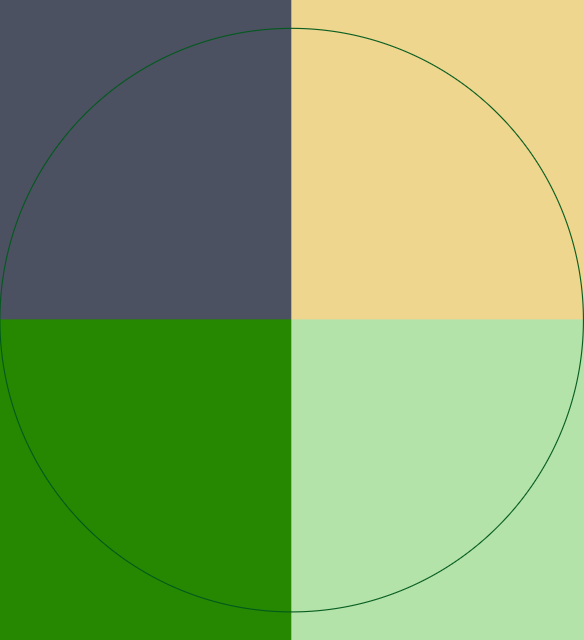
This background is drawn by a WebGL 1 fragment shader. Its source:

```glsl
precision highp float;
// Four flat colour quadrants meeting near the canvas centre, with a thin
// dark green circle reaching almost to the left and right edges.
// Built from two smoothed axis splits and a circle distance function.

#define SPLIT vec2(0.4988, 0.5010)
#define RING_CENTER vec2(0.4994, 0.4998)
#define RING_RADIUS 0.4559
#define RING_WIDTH 0.0018
#define RING_OPACITY 0.95
#define SLATE vec3(0.294, 0.318, 0.376)
#define SAND vec3(0.933, 0.839, 0.561)
#define GREEN vec3(0.145, 0.533, 0.000)
#define MINT vec3(0.706, 0.890, 0.663)
#define RING_COLOR vec3(0.000, 0.345, 0.110)

uniform vec2 u_resolution;

// Coverage of the region where the signed distance is negative
float coverage(float dist, float pixel) {
  return clamp(0.5 - dist / pixel, 0.0, 1.0);
}

// Blend of the four quadrants around the split point
vec3 quadrants(vec2 offset, float pixel) {
  float right = coverage(-offset.x, pixel);
  float top = coverage(-offset.y, pixel);
  return mix(mix(GREEN, MINT, right), mix(SLATE, SAND, right), top);
}

// Signed distance to a circular outline of the given width
float ringDistance(vec2 offset, float radius, float width) {
  return abs(length(offset) - radius) - 0.5 * width;
}

void main() {
  // Positions are measured in canvas heights
  float pixel = 1.0 / u_resolution.y;
  vec2 canvas = vec2(u_resolution.x * pixel, 1.0);
  vec2 position = gl_FragCoord.xy * pixel;

  vec3 color = quadrants(position - SPLIT * canvas, pixel);

  // Thin circle over the quadrants
  float ring = ringDistance(position - RING_CENTER * canvas, RING_RADIUS, RING_WIDTH);
  color = mix(color, RING_COLOR, RING_OPACITY * coverage(ring, pixel));

  gl_FragColor = vec4(color, 1.0);
}
```
